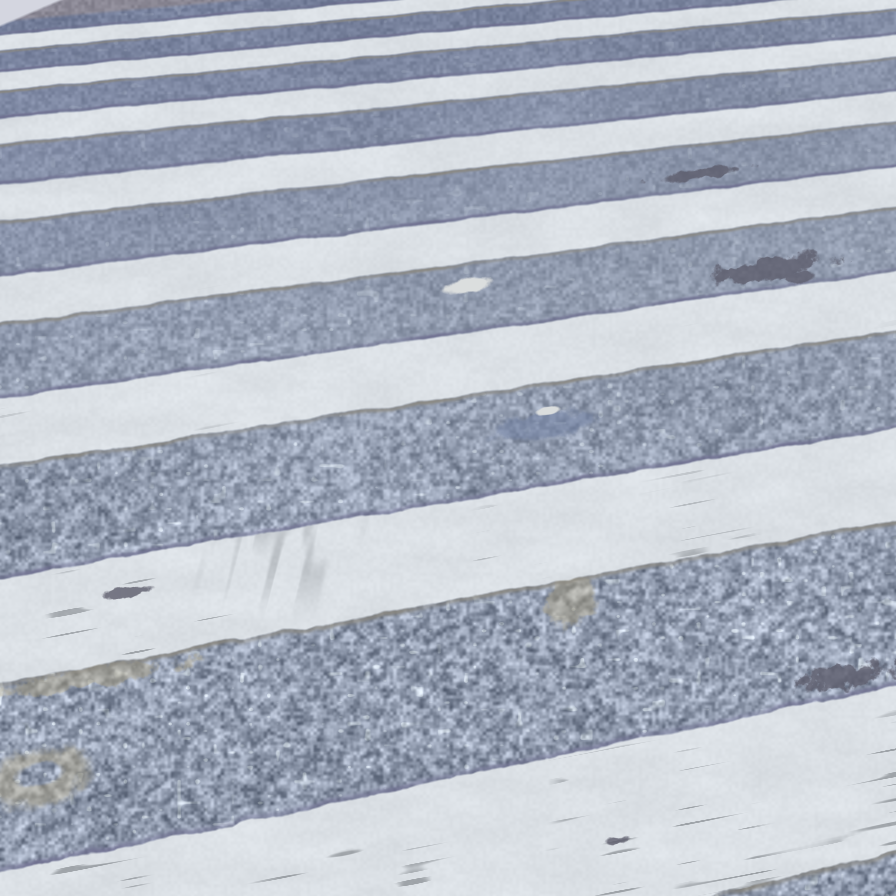
This pattern is drawn by a WebGL 2 fragment shader. Its source:

```glsl
#version 300 es
precision highp float;
// Worn zebra crossing in slanted perspective: white bars on grainy blue-grey asphalt.
uniform vec2 u_resolution;
out vec4 fragColor;

float hash(vec2 p) {
    vec3 q = fract(p.xyx * vec3(0.1031, 0.1030, 0.0973));
    q += dot(q, q.yzx + 33.33);
    return fract((q.x + q.y) * q.z);
}

float noise(vec2 p) {
    vec2 i = floor(p), f = fract(p);
    f = f * f * (3.0 - 2.0 * f);
    return mix(mix(hash(i), hash(i + vec2(1, 0)), f.x),
               mix(hash(i + vec2(0, 1)), hash(i + vec2(1, 1)), f.x), f.y);
}

float fbm(vec2 p) {
    float sum = 0.0, amp = 0.5;
    for (int i = 0; i < 4; i++) {
        sum += amp * noise(p);
        p = mat2(1.6, 1.2, -1.2, 1.6) * p + 7.3;
        amp *= 0.5;
    }
    return sum;
}

// Soft ragged ellipse, tilted along the bars
float blot(vec2 p, vec2 center, vec2 radius, float ragged) {
    vec2 d = p - center;
    d.y += 0.15 * d.x;
    float r = length(d / radius) + ragged * (fbm(p * 75.0) - 0.47);
    return 1.0 - smoothstep(0.75, 1.15, r);
}

void main() {
    vec2 uv = gl_FragCoord.xy / u_resolution;
    vec2 p = vec2(uv.x, 1.0 - uv.y); // y grows towards the viewer
    float nearness = smoothstep(0.15, 0.75, p.y);

    // Perspective: bar index n rises by one per bar towards the horizon
    float depth = p.y + mix(0.37, 0.41, p.x);
    float spread = mix(4.152, 3.633, p.x);
    float n = spread / depth - 3.09;
    n -= 0.18 * (1.0 - p.x) * exp(-0.4 * (n - 5.2) * (n - 5.2));
    float toCanvas = depth * depth / spread;
    float wobble = fbm(p * vec2(32.0, 14.0)) - 0.47;
    float across = fract(n - 0.29 + wobble * 0.009 * (0.3 + p.y) / toCanvas) - 0.5;
    float inside = (0.21 - abs(across)) * toCanvas;
    float soft = max(0.0016, 0.8 / u_resolution.y);
    float paintMask = smoothstep(-soft, soft, inside);

    // Asphalt: broad patches, coarse stones nearby, fine grit everywhere
    float patches = fbm(p * vec2(5.0, 9.0)) - 0.47;
    float stones = noise(mat2(0.8, 0.6, -0.6, 0.8) * p * vec2(125.0, 150.0)) - 0.5;
    float grit = noise(p * 270.0 + 31.0) - 0.5;
    vec3 road = mix(vec3(0.47, 0.51, 0.62), vec3(0.575, 0.615, 0.69),
                    smoothstep(0.0, 0.5, p.y + 0.2 * p.x));
    road += 0.10 * patches + stones * mix(0.05, 0.28, nearness) + grit * mix(0.09, 0.24, nearness);
    road += vec3(0.17, 0.17, 0.14) * smoothstep(0.83, 0.97, noise(p * vec2(100.0, 125.0) + 57.0))
            * (0.3 + 0.7 * nearness);

    // Marks on the asphalt: oily smudge, ochre ring and stains
    road = mix(road, vec3(0.45, 0.51, 0.64), 0.6 * blot(p, vec2(0.605, 0.475), vec2(0.055, 0.015), 1.0));
    float ring = blot(p, vec2(0.045, 0.868), vec2(0.056, 0.034), 0.5)
               - blot(p, vec2(0.045, 0.864), vec2(0.026, 0.014), 0.5);
    float stain = max(ring, blot(p, vec2(0.638, 0.67), vec2(0.027, 0.03), 1.2));
    stain = max(stain, blot(p, vec2(0.09, 0.757), vec2(0.11, 0.012), 1.5));
    road = mix(road, vec3(0.68, 0.66, 0.59) + 0.2 * stones, 0.65 * clamp(stain, 0.0, 1.0));

    // Dark rim on the far edge of each bar, ochre rim on the near edge
    float rim = exp(-pow((inside + 0.002) / (0.0015 + 0.0025 * p.y), 2.0));
    vec3 rimColor = across > 0.0 ? vec3(0.43, 0.43, 0.56) : vec3(0.54, 0.53, 0.50);
    road = mix(road, rimColor, rim * (0.4 + 0.5 * noise(p * vec2(25.0, 10.0))));

    // Paint: faint mottling, tyre scrapes across and thin scratches along the bars
    vec2 along = vec2(p.x, p.y + 0.19 * p.x);
    vec3 paint = vec3(0.86, 0.88, 0.90) + 0.06 * (fbm(p * vec2(14.0, 40.0)) - 0.47)
               + 0.025 * grit;
    float scrape = smoothstep(0.52, 0.85, noise(vec2((p.x + 0.25 * p.y) * 110.0, p.y * 9.0)));
    scrape *= smoothstep(0.2, 0.26, p.x) * (1.0 - smoothstep(0.36, 0.45, p.x))
            * smoothstep(0.56, 0.6, p.y) * (1.0 - smoothstep(0.62, 0.7, p.y));
    float scratch = smoothstep(0.85, 0.95, noise(along * vec2(13.0, 230.0)))
                  * smoothstep(0.45, 0.7, noise(p * 9.0 + 4.0)) * smoothstep(0.25, 0.8, p.y);
    paint -= 0.13 * scrape + 0.24 * scratch;
    vec3 color = mix(road, paint, paintMask);

    // Pale chips, then dark twigs and dirt
    float chip = max(blot(p, vec2(0.52, 0.319), vec2(0.024, 0.008), 0.9),
                     blot(p, vec2(0.612, 0.458), vec2(0.014, 0.005), 0.6));
    color = mix(color, vec3(0.86, 0.87, 0.87), chip);
    float twig = max(blot(p, vec2(0.782, 0.194), vec2(0.045, 0.006), 1.6),
                     blot(p, vec2(0.865, 0.299), vec2(0.058, 0.012), 2.2));
    twig = max(twig, blot(p, vec2(0.895, 0.309), vec2(0.018, 0.007), 1.2));
    twig = max(twig, blot(p, vec2(0.145, 0.66), vec2(0.026, 0.005), 2.0));
    twig = max(twig, blot(p, vec2(0.69, 0.938), vec2(0.014, 0.005), 1.6));
    twig = max(twig, blot(p, vec2(0.96, 0.752), vec2(0.06, 0.012), 2.4));
    color = mix(color, vec3(0.36, 0.36, 0.42), 0.8 * twig);

    // Pavement and pale kerb corner beyond the last bar
    color = mix(color, vec3(0.54, 0.53, 0.58) + 0.1 * grit, smoothstep(7.35, 7.5, n));
    color = mix(color, vec3(0.83, 0.84, 0.88), 1.0 - smoothstep(0.9, 1.05, p.x / 0.07 + p.y / 0.03));
    fragColor = vec4(clamp(color, 0.0, 1.0), 1.0);
}
```
